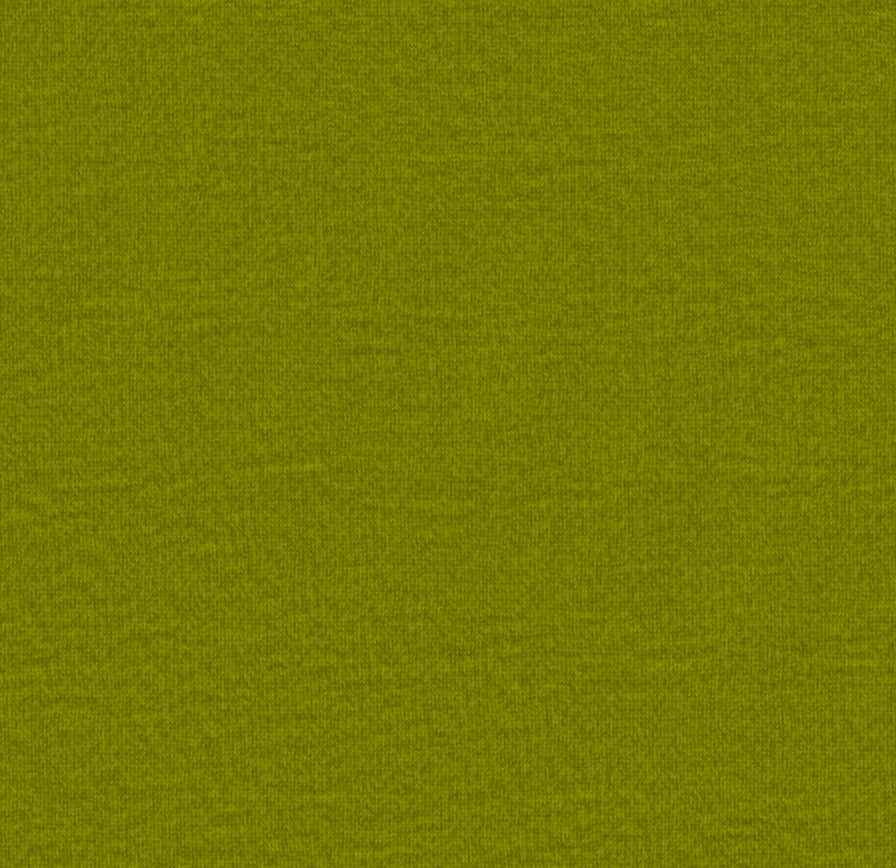
A WebGL 1 fragment shader for this texture:

```glsl
precision highp float;
uniform vec2 u_resolution;

const float TAU = 6.2831853;
const vec2 STITCHES = vec2(228.0, 204.0); // columns and rows per canvas width
const vec2 FOLD_CELLS = vec2(23.0, 120.0); // long, low creases
const float BAND_HEIGHT = 0.191;

float hash(vec2 cell) {
  return fract(sin(dot(cell, vec2(127.1, 311.7))) * 43758.5453);
}

float noise(vec2 p) {
  vec2 cell = floor(p);
  vec2 f = fract(p);
  f = f * f * (3.0 - 2.0 * f);
  float low = mix(hash(cell), hash(cell + vec2(1.0, 0.0)), f.x);
  float high = mix(hash(cell + vec2(0.0, 1.0)), hash(cell + vec2(1.0)), f.x);
  return mix(low, high, f.y);
}

// Height of the creased cloth, summed over three octaves
float foldHeight(vec2 p, vec2 cells) {
  float height = 0.0;
  float weight = 0.55;
  for (int i = 0; i < 3; i++) {
    height += weight * noise(p * cells + 17.3 * float(i));
    cells *= 1.8;
    weight *= 0.55;
  }
  return height;
}

// Light from above on the creases, as a height difference
float foldShade(vec2 p, vec2 cells) {
  p.y += 0.008 * noise(p * vec2(16.0, 9.0)) - 0.06 * p.x;
  vec2 offset = vec2(0.0, 0.5 / cells.y);
  return foldHeight(p - offset, cells) - foldHeight(p + offset, cells);
}

// Creases gather in loose horizontal bands
float foldStrength(vec2 p, float period) {
  float band = 0.5 + 0.5 * cos(TAU * (p.y - 0.038) / period);
  float patchiness = noise(p * vec2(7.0, 24.0));
  return 0.2 + 0.5 * band + 0.5 * patchiness;
}

// Knitted ribs and rows with uneven yarn
float knit(vec2 p, vec2 count) {
  vec2 drift = vec2(noise(p * vec2(18.0, 26.0)), noise(p * 31.0 + 9.0));
  vec2 stitch = p * count + vec2(0.8, 1.0) * drift;
  float rib = cos(TAU * stitch.x);
  stitch.y += 0.2 * rib;
  float row = cos(TAU * stitch.y);
  float yarn = noise(stitch * vec2(1.75, 1.6)) - 0.5;
  return 0.027 * rib + 0.017 * row + 0.012 * rib * row + 0.135 * yarn;
}

vec3 oliveCloth(float tone) {
  float glint = 0.01 * smoothstep(0.5, 0.56, tone);
  return vec3(tone, tone * 1.042, glint);
}

void main() {
  vec2 p = gl_FragCoord.xy / u_resolution.x;
  float tone = 0.455 + knit(p, STITCHES);
  tone += 0.062 * foldShade(p, FOLD_CELLS) * foldStrength(p, BAND_HEIGHT);
  tone += 0.006 * (noise(p * vec2(9.0, 38.0) + 4.0) - 0.5);
  gl_FragColor = vec4(oliveCloth(clamp(tone, 0.34, 0.6)), 1.0);
}
```
